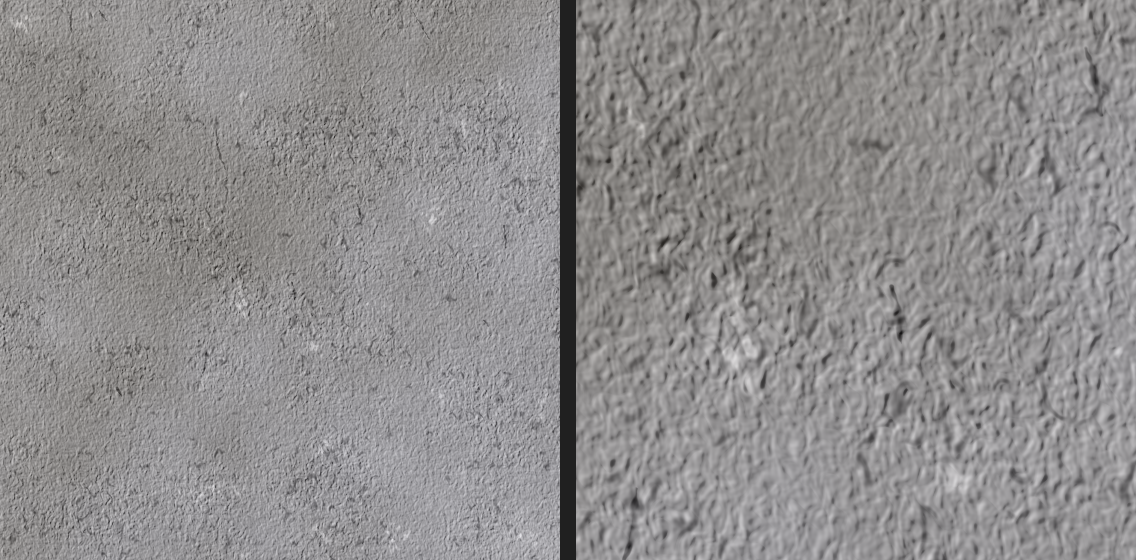
Left, the full canvas; right, a detail of the centre.
Reproduce this texture procedurally as a WebGL 2 fragment shader.

```glsl
#version 300 es
precision highp float;

uniform vec2 u_resolution;
out vec4 fragColor;

const vec3 BASE_COLOR = vec3(0.583, 0.577, 0.579);
const vec3 WARM_TINT = vec3(0.006, 0.001, -0.013);
const vec3 COOL_TINT = vec3(-0.003, 0.0, 0.015);
const vec2 GRAIN_FREQ = vec2(98.0, 74.0);   // grains are slightly taller than wide
const vec2 LIGHT_STEP = vec2(-0.0019, 0.0012);
const float RELIEF = 0.225;
const float CREVICE = 0.17;
const float CLOUD = 0.13;
const float MOTTLE = 0.045;
const float SCRATCH_CELLS = 6.0;
const float SCRATCH_DENSITY = 0.3;
const float SCRATCH_WIDTH = 0.0026;
const float SCRATCH_DEPTH = 0.2;
const float CHALK = 0.17;
const float TAU = 6.28318;

// Integer hash of a lattice cell, two values in 0..1
vec2 hash2(vec2 cell) {
    uvec2 v = uvec2(ivec2(cell) + 4096) * 1664525u + 1013904223u;
    v.x += v.y * 1664525u;
    v.y += v.x * 1664525u;
    v ^= v >> 16u;
    v.x += v.y * 1664525u;
    v.y += v.x * 1664525u;
    v ^= v >> 16u;
    return vec2(v & 65535u) / 65535.0;
}

float cornerSlope(vec2 cell, vec2 offset) {
    float angle = TAU * hash2(cell).x;
    return dot(vec2(cos(angle), sin(angle)), offset);
}

// Gradient noise, roughly -0.7..0.7
float noise(vec2 p) {
    vec2 i = floor(p), f = p - i;
    vec2 w = f * f * f * (f * (f * 6.0 - 15.0) + 10.0);
    vec2 x = vec2(1.0, 0.0);
    float low = mix(cornerSlope(i, f), cornerSlope(i + x, f - x), w.x);
    float high = mix(cornerSlope(i + x.yx, f - x.yx), cornerSlope(i + 1.0, f - 1.0), w.x);
    return mix(low, high, w.y);
}

float clouds(vec2 p) {
    float sum = 0.0, amp = 0.6;
    for (int i = 0; i < 4; i++) {
        sum += amp * noise(p);
        p = mat2(1.6, 1.2, -1.2, 1.6) * p + 7.3;
        amp *= 0.55;
    }
    return sum;
}

// Rounded lumps with creased valleys, overlaid with finer grit
float plasterHeight(vec2 p) {
    vec2 q = p * GRAIN_FREQ;
    float lumps = 1.1 * abs(noise(q)) + 0.6 * noise(q * 0.83 + 13.9);
    return lumps + 0.65 * noise(q * 1.93 + 31.7) + 0.42 * noise(q * 3.1 + 83.1);
}

// Short, steep gouges scattered over a jittered grid
float scratches(vec2 p, float ragged) {
    vec2 home = floor(p * SCRATCH_CELLS);
    float cover = 0.0;
    for (int y = -1; y <= 1; y++) {
        for (int x = -1; x <= 1; x++) {
            vec2 cell = home + vec2(x, y);
            vec2 pick = hash2(cell + 211.0);
            vec2 center = (cell + hash2(cell + 57.0)) / SCRATCH_CELLS;
            float lean = mix(-0.25, 0.65, pick.y);
            vec2 axis = vec2(-sin(lean), cos(lean));
            float halfLength = mix(0.008, 0.027, hash2(cell + 401.0).x);
            vec2 d = p - center;
            float along = clamp(dot(d, axis), -halfLength, halfLength);
            float taper = 1.0 - 0.6 * abs(along) / halfLength;
            float dist = length(d - axis * along) + 0.003 * ragged;
            float stroke = 1.0 - smoothstep(0.2, 1.3, dist / (SCRATCH_WIDTH * taper));
            cover = max(cover, stroke * step(pick.x, SCRATCH_DENSITY));
        }
    }
    return cover;
}

void main() {
    vec2 p = gl_FragCoord.xy / u_resolution;

    // Irregular grain outlines
    vec2 warp = vec2(noise(p * 61.0 + 11.0), noise(p * 61.0 + 71.0));
    vec2 q = p + 0.003 * warp;

    // Relief lit from the upper left, rougher in some areas
    float rough = smoothstep(-0.3, 0.35, clouds(p * 6.0 + 19.0));
    float height = plasterHeight(q);
    float slope = height - plasterHeight(q + LIGHT_STEP);
    float light = RELIEF * mix(0.75, 1.15, rough) * slope + 0.025 * (height - 0.25);

    // Shadowed pits and short broken crevices
    float pits = smoothstep(0.22, 0.7, -slope) * mix(0.25, 1.0, rough);
    float line = 1.0 - smoothstep(0.02, 0.17, abs(noise(q * vec2(62.0, 42.0) + 5.0)));
    float broken = smoothstep(0.12, 0.4, noise(q * vec2(58.0, 44.0) + 43.0) + 0.35 * (rough - 0.5));
    light -= CREVICE * max(pits, line * broken);
    light -= SCRATCH_DEPTH * scratches(q, noise(p * 130.0));

    // Sparse chalky flecks
    float patches = smoothstep(0.34, 0.56, noise(p * vec2(15.0, 12.0) + 91.0));
    float flecks = smoothstep(-0.05, 0.3, noise(q * vec2(125.0, 80.0) + 17.0));
    light += CHALK * patches * flecks;

    // Broad stains, paler and cooler toward the lower right
    float stain = clouds(p * 2.6 + 3.0);
    float drift = p.x - p.y;
    light += CLOUD * stain + 0.036 * drift + MOTTLE * clouds(p * 11.0 + 27.0);
    float coolness = smoothstep(-0.6, 0.6, 0.6 * drift + stain);

    fragColor = vec4(BASE_COLOR + mix(WARM_TINT, COOL_TINT, coolness) + light, 1.0);
}
```
